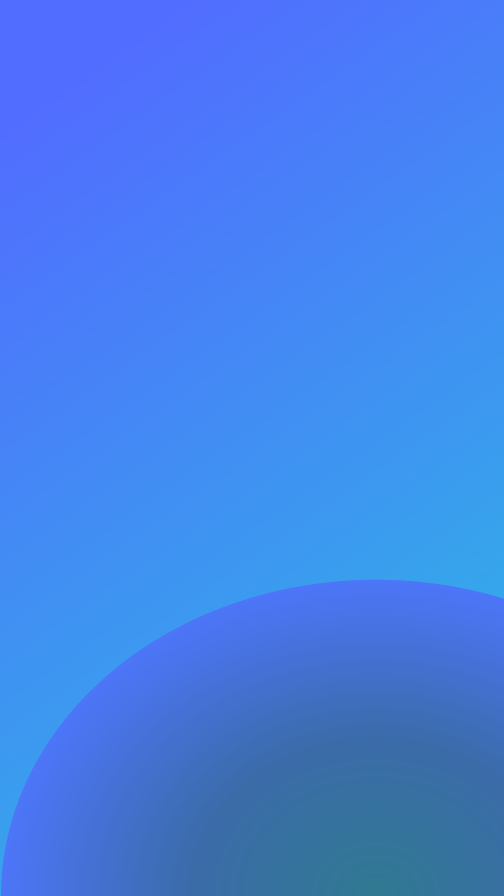
This background is drawn by a WebGL 1 fragment shader. Its source:

```glsl
precision mediump float;
// A diagonal violet-to-cyan sky with a large elliptical dome at the lower edge.
// The sky is a clamped linear ramp; the dome is a smooth-edged ellipse filled
// by a radial ramp from a teal core, through slate, to a violet-blue rim.

uniform vec2 u_resolution;

#define SKY_AXIS vec2(0.283, 0.717)
#define SKY_START 0.11
#define SKY_END 0.74
#define DOME_CENTER vec2(0.746, 0.0)
#define DOME_RADII vec2(0.744, 0.353)
#define SKY_VIOLET vec3(0.318, 0.428, 1.0)
#define SKY_CYAN vec3(0.212, 0.647, 0.922)
#define DOME_CORE vec3(0.188, 0.475, 0.570)
#define DOME_SLATE vec3(0.232, 0.422, 0.665)
#define DOME_RIM vec3(0.300, 0.460, 0.975)
#define SLATE_RADIUS 0.5

// Linear ramp running from the upper left to the lower right.
vec3 skyColor(vec2 uv) {
    float along = dot(vec2(uv.x, 1.0 - uv.y), SKY_AXIS);
    float ramp = clamp((along - SKY_START) / (SKY_END - SKY_START), 0.0, 1.0);
    return mix(SKY_VIOLET, SKY_CYAN, ramp);
}

// Three-stop radial ramp; radius is 0 at the core and 1 at the rim.
vec3 domeColor(float radius) {
    vec3 inner = mix(DOME_CORE, DOME_SLATE, clamp(radius / SLATE_RADIUS, 0.0, 1.0));
    float outer = clamp((radius - SLATE_RADIUS) / (1.0 - SLATE_RADIUS), 0.0, 1.0);
    return mix(inner, DOME_RIM, outer);
}

// Coverage of the dome, with an edge about one pixel wide.
float domeMask(vec2 local, float radius) {
    vec2 slope = local / (DOME_RADII * u_resolution);
    float pixel = length(slope) / max(radius, 0.001);
    return clamp(0.5 + (1.0 - radius) / max(pixel, 0.0001), 0.0, 1.0);
}

void main() {
    vec2 uv = gl_FragCoord.xy / u_resolution;
    vec2 local = (uv - DOME_CENTER) / DOME_RADII;
    float radius = length(local);

    vec3 color = mix(skyColor(uv), domeColor(radius), domeMask(local, radius));
    gl_FragColor = vec4(color, 1.0);
}
```
